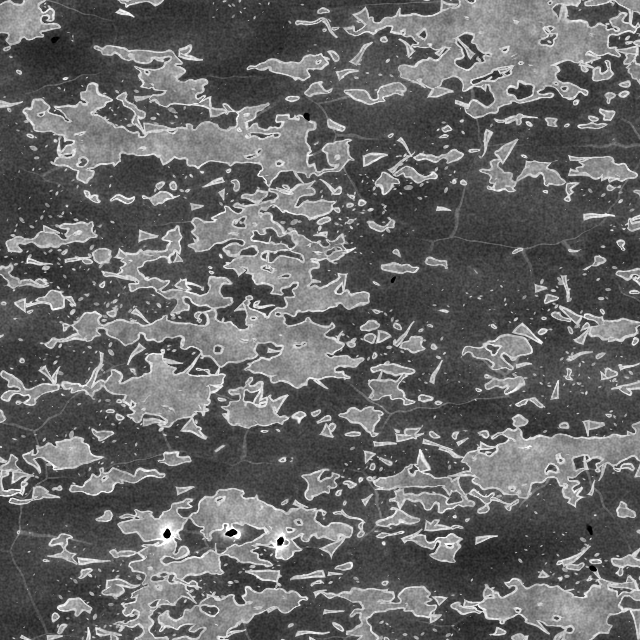
Reproduce this texture procedurally as a three.js fragment shader.

```glsl
varying vec2 vUv;

vec2 hash2(vec2 p) {
  vec3 q = fract(p.xyx * vec3(0.1031, 0.1030, 0.0973));
  q += dot(q, q.yzx + 33.33);
  return fract((q.xx + q.yz) * q.zy);
}

float corner(vec2 cell, vec2 offset) {
  return dot(hash2(cell) * 2.0 - 1.0, offset);
}

// Gradient noise around zero
float noise(vec2 p) {
  vec2 i = floor(p), f = fract(p), e = vec2(1.0, 0.0);
  vec2 u = f * f * f * (f * (f * 6.0 - 15.0) + 10.0);
  return mix(mix(corner(i, f), corner(i + e, f - e), u.x),
             mix(corner(i + e.yx, f - e.yx), corner(i + 1.0, f - 1.0), u.x), u.y);
}

mat2 turn(float a) {
  return mat2(cos(a), -sin(a), sin(a), cos(a));
}

float band(vec2 p) {
  return noise(p * vec2(2.2, 8.5) + 13.7);
}

// Ragged islands gathered in horizontal bands
float islandField(vec2 p) {
  return 0.55 * band(p) + 0.55 * noise(p * vec2(9.0, 21.0) + 41.3)
       + 0.42 * noise(p * vec2(25.0, 44.0) + 87.1)
       + 0.24 * noise(p * vec2(62.0, 90.0) + 19.4) - 0.1;
}

float islandDistance(vec2 p) {
  vec2 e = vec2(0.001, 0.0);
  float f = islandField(p);
  vec2 slope = vec2(islandField(p + e) - f, islandField(p + e.yx) - f) / e.x;
  return -f / max(length(slope), 4.0);
}

// Tapered slivers, mostly lying along the bands
float shardDistance(vec2 p) {
  float d = 1.0;
  for (int y = -1; y <= 1; y++)
  for (int x = -1; x <= 1; x++) {
    vec2 cell = floor(p * 24.0) + vec2(x, y);
    vec2 center = (cell + hash2(cell + 5.0)) / 24.0;
    vec2 r = hash2(cell + 61.0), s = hash2(cell + 127.0);
    float tilt = (r.x - 0.5) * 2.0;
    vec2 q = turn(tilt * tilt * tilt * 3.0 + 0.15 * tilt) * (p - center);
    float halfLength = mix(0.007, 0.026, s.x);
    float width = mix(0.003, 0.011, s.y * s.y);
    float shard = max(abs(q.x) - halfLength,
                      abs(q.y) - width * (0.55 - 0.45 * q.x / halfLength));
    if (r.y < 0.38 + 1.4 * band(center)) d = min(d, shard);
  }
  return d;
}

// Clustered bright particles
float specks(vec2 p, float scale, float density) {
  float light = 0.0;
  for (int y = -1; y <= 1; y++)
  for (int x = -1; x <= 1; x++) {
    vec2 cell = floor(p * scale) + vec2(x, y);
    vec2 r = hash2(cell + 211.0), s = hash2(cell + 307.0);
    vec2 q = turn((s.x - 0.4) * 2.2) * (p - (cell + hash2(cell + 400.0)) / scale);
    float radius = mix(0.12, 0.3, s.y * s.y) / scale * smoothstep(0.0, 0.15, density - r.x);
    float d = length(q * vec2(0.65, 1.15)) - radius;
    light = max(light, (1.0 - smoothstep(-0.001, 0.001, d)) * mix(0.55, 1.0, r.y) * step(r.x, density));
  }
  return light;
}

// Gap to the nearest grain boundary, and the grain's tone
vec2 grains(vec2 p) {
  float first = 8.0, second = 8.0, tone = 0.0;
  for (int y = -1; y <= 1; y++)
  for (int x = -1; x <= 1; x++) {
    vec2 cell = floor(p) + vec2(x, y);
    float d = length(cell + hash2(cell + 17.0) - p);
    if (d < first) {
      second = first;
      first = d;
      tone = hash2(cell + 71.0).x;
    } else second = min(second, d);
  }
  return vec2(second - first, tone);
}

void main() {
  vec2 p = vUv;
  vec2 warped = p + 0.009 * vec2(noise(p * 36.0), noise(p * 36.0 + 50.0));

  // Dark matrix with faint seams
  vec2 grain = grains(warped * vec2(5.0, 8.0));
  float shade = 0.215 + 0.045 * grain.y + 0.14 * noise(p * vec2(6.0, 11.0));
  float seam = 1.0 - smoothstep(0.006, 0.028, grain.x);
  shade += 0.15 * seam * smoothstep(-0.1, 0.2, noise(p * 7.0 + 9.0));

  float cluster = noise(p * vec2(4.0, 7.0) + 31.0);
  float density = clamp(0.13 + 0.9 * cluster + 0.35 * band(p), 0.03, 0.6);
  float light = max(specks(p, 95.0, density), specks(p, 58.0, density * 0.5));
  shade = mix(shade, 0.86, light * 0.85);

  // Grey islands with bright rims
  float d = min(islandDistance(warped), shardDistance(warped));
  shade += 0.1 * exp(-max(d, 0.0) / 0.006);
  float body = 0.56 + 0.2 * noise(p * vec2(14.0, 22.0)) + 0.14 * noise(p * 75.0);
  shade = mix(shade, body, 1.0 - smoothstep(-0.0012, 0.0012, d));
  float rim = 1.0 - smoothstep(0.0006, 0.0026, abs(d + 0.0009));
  shade = mix(shade, 0.86 + 0.3 * noise(p * 28.0 + 3.0), rim * 0.85);

  // Black pores, some with a charged halo
  for (int i = 0; i < 8; i++) {
    vec2 r = hash2(vec2(float(i) * 7.0, 523.0));
    vec2 s = hash2(vec2(float(i) * 11.0, 631.0));
    vec2 q = turn(s.x * 3.0) * (p - mix(vec2(0.05), vec2(0.95), r));
    float radius = mix(0.003, 0.007, s.y);
    float pore = length(q * vec2(0.75, 1.3)) - radius + 0.004 * noise(p * 130.0);
    shade += step(0.6, s.y) * 0.75 * exp(-max(pore, 0.0) / 0.007);
    shade *= smoothstep(-0.001, 0.0015, pore);
  }

  // Fine detector grain
  shade += (0.13 * noise(p * 270.0) + 0.09 * noise(p * 150.0 + 8.0)) * (0.6 + shade);
  gl_FragColor = vec4(vec3(clamp(shade, 0.0, 1.0)), 1.0);
}
```
